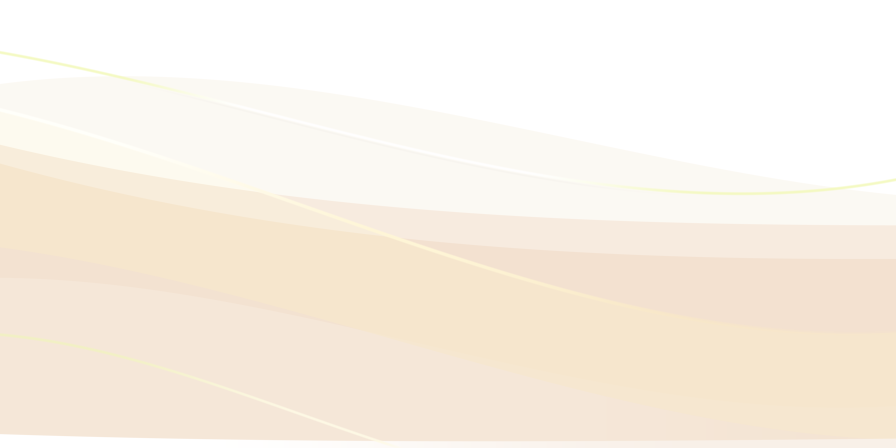
A WebGL 2 fragment shader for this background:

```glsl
#version 300 es
precision highp float;
// Soft cream and peach waves under a white sky, crossed by thin glowing lines.
uniform vec2 u_resolution;
out vec4 fragColor;

// Cubic curve through four heights at x = 0, 1/3, 2/3 and 1
float wave(float x, vec4 h) {
    float t = 3.0 * x, a = t - 1.0, b = t - 2.0, c = t - 3.0;
    return dot(h, vec4(-a * b * c / 6.0, t * b * c / 2.0, -t * a * c / 2.0, t * a * b / 6.0));
}

// Coverage of the area under a curve, with a smooth edge
float below(float y, float curve) {
    float soft = max(0.75 / u_resolution.y, 0.0015);
    return smoothstep(-soft, soft, curve - y);
}

// Thin stroke along a curve
float stroke(float y, float curve, float halfWidth) {
    float soft = max(1.0 / u_resolution.y, 0.003);
    return 1.0 - smoothstep(halfWidth - 0.5 * soft, halfWidth + soft, abs(y - curve));
}

void main() {
    vec2 p = gl_FragCoord.xy / u_resolution;
    float x = p.x, y = p.y;

    // Curve heights, from top to bottom
    float upperLine = wave(x, vec4(0.883, 0.729, 0.590, 0.599));
    float creamTop = wave(x, vec4(0.8125, 0.802, 0.678, 0.565));
    float tanTop = wave(x, vec4(0.755, 0.544, 0.333, 0.258));
    float bandTop = wave(x, vec4(0.677, 0.560, 0.509, 0.497));
    float bandBottom = wave(x, vec4(0.635, 0.497, 0.435, 0.422));
    float tanBottom = wave(x, vec4(0.448, 0.302, 0.120, 0.018));
    float paleTop = wave(x, vec4(0.380, 0.294, 0.148, 0.094));
    float lowerLine = wave(x, vec4(0.253, 0.077, -0.099, 0.0755));
    float floorTop = wave(x, vec4(0.031, 0.017, 0.0156, 0.021));

    // Each wave has one colour above the tan sweep and another inside it
    float inTan = below(y, tanTop);
    vec3 cream = mix(vec3(0.986, 0.976, 0.953), vec3(0.994, 0.982, 0.937), inTan);
    vec3 band = mix(vec3(0.969, 0.922, 0.875), vec3(0.973, 0.929, 0.859), inTan);
    vec3 body = mix(vec3(0.953, 0.882, 0.816), vec3(0.965, 0.902, 0.804), inTan);

    vec3 color = mix(vec3(1.0), cream, below(y, creamTop));
    color = mix(color, band, below(y, bandTop));
    color = mix(color, body, below(y, bandBottom));

    // Lower folds, where the tan sweep and the pale peach overlap
    float underTan = below(y, tanBottom), inPale = below(y, paleTop);
    vec3 pale = mix(vec3(0.961, 0.905, 0.847), vec3(0.957, 0.894, 0.827), smoothstep(0.6, 1.0, x));
    color = mix(color, vec3(0.965, 0.906, 0.814), inPale * (1.0 - underTan));
    color = mix(color, mix(vec3(0.953, 0.886, 0.818), pale, inPale), underTan);

    // Floor, white fading to blush on the right
    vec3 ground = mix(vec3(1.0), vec3(0.973, 0.941, 0.910), smoothstep(0.2, 0.8, x));
    color = mix(color, ground, below(y, floorTop));

    // Upper line: lime ends, white middle with a faint shadow
    float ends = 1.0 - smoothstep(0.12, 0.28, x) * (1.0 - smoothstep(0.58, 0.8, x));
    color -= 0.018 * stroke(y, upperLine - 0.007, 0.001) * (1.0 - ends);
    vec3 upperColor = mix(vec3(1.0), vec3(0.953, 0.976, 0.740), ends);
    color = mix(color, upperColor, 0.9 * stroke(y, upperLine, 0.0022));

    // Middle line: white, then cream, then melting into the tan
    vec3 middleColor = mix(vec3(1.0, 1.0, 0.98), vec3(0.996, 0.961, 0.840), smoothstep(0.1, 0.45, x));
    middleColor = mix(middleColor, vec3(0.973, 0.906, 0.780), smoothstep(0.45, 0.8, x));
    color = mix(color, middleColor, stroke(y, tanTop, 0.0032) * (1.0 - 0.8 * smoothstep(0.6, 1.0, x)));

    // Lower line: lime to cream, ending at the floor
    vec3 lowerColor = mix(vec3(0.945, 0.945, 0.760), vec3(0.996, 0.980, 0.900), smoothstep(0.1, 0.35, x));
    color = mix(color, lowerColor, 0.9 * stroke(y, lowerLine, 0.0022) * (1.0 - smoothstep(0.42, 0.46, x)));

    fragColor = vec4(color, 1.0);
}
```
